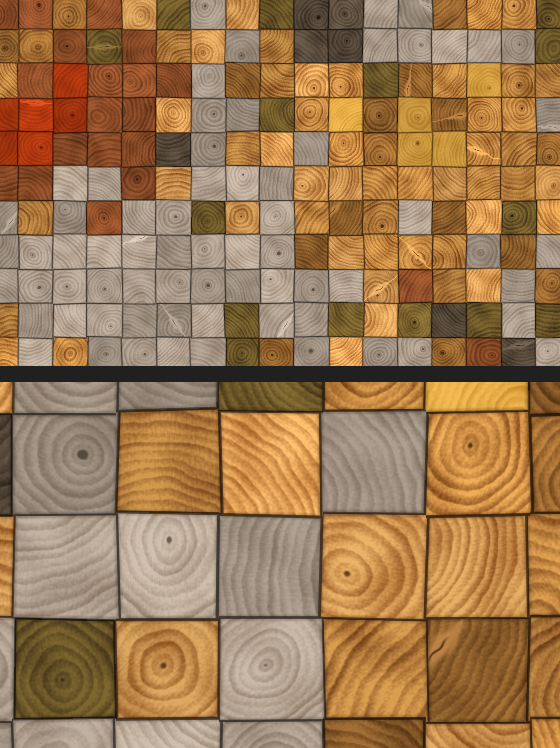
Top, the full canvas; bottom, a detail of the centre.
Reproduce this pattern procedurally as a WebGL 2 fragment shader.

```glsl
#version 300 es
precision highp float;
// Mosaic of sawn wooden blocks: end grain rings in grey, gold, olive and red stains.
#define GRID vec2(16.23, 10.68)   // blocks across and down
#define SHIFT vec2(0.47, 0.15)    // part of the first block cut off at left and top
#define JITTER 0.05               // misplacement of joints
#define TILT 0.07                 // slope of joints
#define GAP 0.011                 // half width of the dark joint
#define SCATTER 0.62              // randomness of stain choice
#define RINGS 7.0                 // fewest rings per block width
#define RING_DEPTH 0.60           // darkness of the rings
#define WARP 0.07                 // waviness of the rings
#define PITH_SHARE 0.45           // share of blocks showing ring centres
#define KNOT_SHARE 0.06           // share of blocks with a pale split

uniform vec2 u_resolution;
out vec4 fragColor;

vec2 hash2(vec2 p) {
  vec3 q = fract(vec3(p.xyx) * vec3(0.1031, 0.1030, 0.0973));
  q += dot(q, q.yzx + 33.33);
  return fract((q.xx + q.yz) * q.zy);
}

// Gradient noise, roughly -0.7 to 0.7
float corner(vec2 i, vec2 f, vec2 o) {
  float a = 6.28318 * hash2(i + o).x;
  return dot(vec2(cos(a), sin(a)), f - o);
}
float noise(vec2 p) {
  vec2 i = floor(p), f = p - i;
  vec2 u = f * f * f * (f * (f * 6.0 - 15.0) + 10.0);
  return mix(mix(corner(i, f, vec2(0, 0)), corner(i, f, vec2(1, 0)), u.x),
             mix(corner(i, f, vec2(0, 1)), corner(i, f, vec2(1, 1)), u.x), u.y);
}

float blob(vec2 p, vec2 centre, vec2 radius) {
  p = (p - centre) / radius;
  return exp(-dot(p, p));
}

mat2 turn(float a) { return mat2(cos(a), sin(a), -sin(a), cos(a)); }

// Each block keeps its strongest stain
float strongest = -1.0;
vec3 early, late;
void offer(vec2 id, float salt, float strength, vec3 lightTone, vec3 darkTone) {
  strength += SCATTER * hash2(id + salt * 19.7).y;
  if (strength > strongest) { strongest = strength; early = lightTone; late = darkTone; }
}

void chooseStain(vec2 id) {
  float grey = max(1.05 * blob(id, vec2(4, 7.7), vec2(7.5, 2.6)),
               max(0.90 * blob(id, vec2(7.5, 5), vec2(3, 1.9)),
                   0.80 * blob(id, vec2(12.5, 0.8), vec2(3, 1.5))));
  float gold = 0.32 + 0.22 * blob(id, vec2(14, 4.5), vec2(6, 3));
  float yellow = 0.90 * blob(id, vec2(13.3, 3.3), vec2(3.3, 1.6));
  float rust = 0.20 + 0.66 * blob(id, vec2(2.5, 2.6), vec2(3.2, 2.8));
  float red = 1.22 * blob(id, vec2(1.0, 3.4), vec2(3.0, 1.5));
  float coal = 0.20 + 0.70 * blob(id, vec2(10.5, 0.2), vec2(2.4, 0.9));
  offer(id, 1.0, max(grey, 0.35), vec3(0.73, 0.67, 0.61), vec3(0.53, 0.46, 0.39));
  offer(id, 2.0, gold, vec3(0.87, 0.63, 0.32), vec3(0.47, 0.26, 0.09));
  offer(id, 8.0, gold - 0.03, vec3(0.93, 0.71, 0.41), vec3(0.60, 0.34, 0.13));
  offer(id, 9.0, gold - 0.02, vec3(0.70, 0.48, 0.23), vec3(0.37, 0.22, 0.08));
  offer(id, 3.0, yellow, vec3(0.92, 0.71, 0.31), vec3(0.77, 0.53, 0.17));
  offer(id, 4.0, rust, vec3(0.63, 0.35, 0.19), vec3(0.36, 0.18, 0.08));
  offer(id, 5.0, red, vec3(0.75, 0.25, 0.07), vec3(0.55, 0.15, 0.04));
  offer(id, 6.0, 0.32, vec3(0.53, 0.43, 0.20), vec3(0.26, 0.20, 0.09));
  offer(id, 7.0, coal, vec3(0.41, 0.35, 0.28), vec3(0.21, 0.17, 0.13));
}

vec3 endGrain(vec2 p, vec2 id) {
  vec2 a = hash2(id + 41.3), b = hash2(id + 73.9), c = hash2(id + 97.1);
  bool pith = a.x < PITH_SHARE;
  float angle = 6.28318 * b.x;
  vec2 axis = vec2(cos(angle), sin(angle));
  vec2 centre = axis * (pith ? 0.28 * b.y : 0.6 + 0.9 * b.y);
  vec2 d = turn(angle) * (p - centre) * vec2(1.0, 1.0 + 0.25 * a.y);

  // Rings fade in slowly and end in a sharp edge
  float r = length(d) + WARP * noise(p * 2.7 + id * 7.3) + 0.012 * noise(p * 11.0 + id * 31.0);
  float ringPos = r * (RINGS + 4.0 * c.x);
  float t = fract(ringPos);
  float ring = smoothstep(0.1, 0.75, t) * (1.0 - smoothstep(0.8, 1.0, t));
  ring *= mix(0.3, 1.0, hash2(id + floor(ringPos) * 3.1).x);
  float patchy = noise(p * 2.2 + id * 11.0);
  float fibre = noise(p * 31.0 + id * 5.0) + 0.6 * noise(d * vec2(8.0, 55.0));
  float darkness = 0.17 + RING_DEPTH * ring + 0.55 * patchy + 0.22 * fibre;
  vec3 col = mix(early, late, clamp(darkness, 0.0, 1.0));
  if (pith) col = mix(col, late * 0.7, 1.0 - smoothstep(0.015, 0.05, r));

  // Pale wedge with a soft crack
  if (c.y < KNOT_SHARE) {
    vec2 k = turn(angle * 2.0) * (p - centre * 0.3);
    float w = abs(k.y + 0.06 * noise(p * 6.0 + id));
    float reach = 0.12 * (1.0 - smoothstep(0.0, 0.45, abs(k.x)));
    col = mix(col, early * 1.1 + 0.06, 0.8 * (1.0 - smoothstep(reach * 0.3, reach + 0.03, w)));
    col = mix(col, late, (1.0 - smoothstep(0.0, 0.02, w)) * (1.0 - smoothstep(0.05, 0.2, abs(k.x))));
  }
  return col * (0.88 + 0.24 * a.y);
}

// Signed distance to the nearest joint of a strip, which also gives the block number
float jointAt(float along, float across, float strip, float salt, out float block) {
  float n = floor(along + 0.5);
  vec2 h = hash2(vec2(n, strip) + salt) - 0.5;
  float side = along - n - JITTER * h.x - TILT * h.y * (across - strip - 0.5);
  block = side < 0.0 ? n - 1.0 : n;
  return side;
}

void main() {
  vec2 uv = gl_FragCoord.xy / u_resolution;
  vec2 g = vec2(uv.x, 1.0 - uv.y) * GRID + SHIFT, id;   // rows run downwards
  float px = GRID.y / u_resolution.y;
  float sideY = jointAt(g.y, g.x, floor(g.x), 13.7, id.y);
  float sideX = jointAt(g.x, g.y, id.y, 57.2, id.x);
  chooseStain(id);
  vec3 col = endGrain(g - id - 0.5, id);

  // Bevel shade below and beside the joints, then the joint itself
  float joint = min(abs(sideX), abs(sideY));
  col *= 1.0 - 0.25 * (1.0 - smoothstep(0.0, 0.05, joint));
  float gap = GAP * (0.6 + 0.9 * hash2(id + 29.1).x);
  float open = 1.0 - smoothstep(gap - px * 0.6, gap + px * 0.6, joint);
  fragColor = vec4(clamp(mix(col, late * 0.35, 0.8 * open), 0.0, 1.0), 1.0);
}
```
